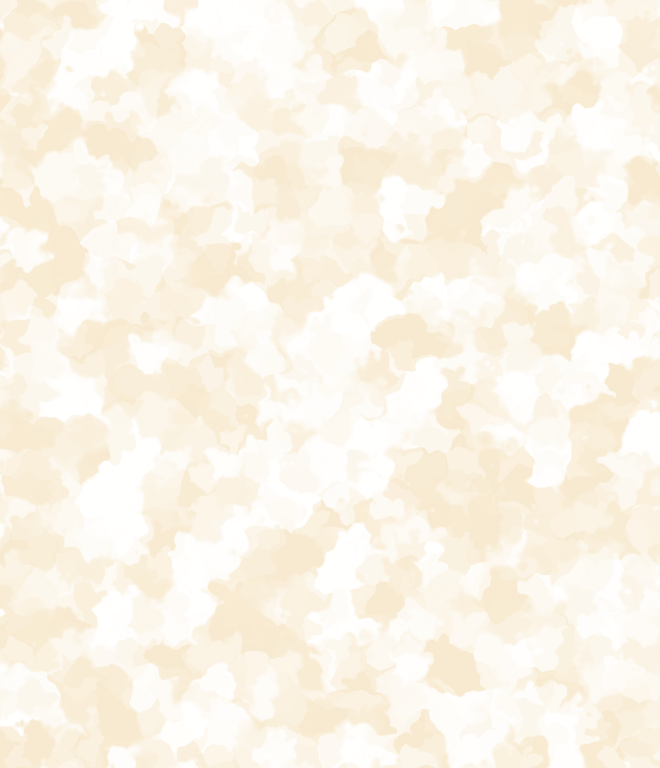
Write a Shadertoy shader that draws this texture.

```glsl
// Draws a pale cream and white mottle of overlapping, ragged watercolour patches.

const vec3 CREAM = vec3(0.972, 0.918, 0.815);
const vec3 WHITE = vec3(1.0, 0.999, 0.996);

const float COARSE_CELLS = 15.0;   // patches across the canvas width
const float FINE_CELLS   = 25.0;
const float COARSE_SHARE = 0.6;    // weight of the large patches in the tone
const float RAGGED_CELLS = 27.0;   // size of the notches on patch edges
const float RAGGED_DEPTH = 0.034;
const float NICK_CELLS   = 58.0;   // smaller nicks on top of the notches
const float NICK_DEPTH   = 0.010;
const float SOFT_EDGE    = 15.0;   // falloff of the blurriest borders
const float CRISP_EDGE   = 55.0;   // falloff of the sharpest borders
const float RIM_DEPTH    = 0.20;   // cream line pooled along the borders
const vec2  TONE_RANGE   = vec2(0.11, 0.82);

vec3 hash3(vec2 cell) {
    vec3 q = vec3(dot(cell, vec2(127.1, 311.7)),
                  dot(cell, vec2(269.5, 183.3)),
                  dot(cell, vec2(419.2, 371.9)));
    return fract(sin(q) * 43758.5);
}

// Distance to the nearest scattered point, in cells.
float cellDistance(vec2 p) {
    vec2 cell = floor(p);
    float nearest = 8.0;
    for (int y = -1; y <= 1; y++)
    for (int x = -1; x <= 1; x++) {
        vec2 id = cell + vec2(x, y);
        nearest = min(nearest, length(id + hash3(id).xy - p));
    }
    return nearest;
}

// Offset with creases, which gives pointed, leaf-like outlines.
vec2 creasedOffset(vec2 p) {
    return vec2(cellDistance(p + 31.4), cellDistance(p + 77.7)) - 0.45;
}

// Cells of random tone blended at their borders: x = tone, y = border strength.
vec2 patches(vec2 p, float falloff) {
    vec2 cell = floor(p);
    float total = 0.0, squares = 0.0, tone = 0.0;
    for (int y = -1; y <= 1; y++)
    for (int x = -1; x <= 1; x++) {
        vec2 id = cell + vec2(x, y);
        vec3 rnd = hash3(id);
        float weight = exp(-falloff * length(id + rnd.xy - p));
        total += weight;
        squares += weight * weight;
        tone += weight * rnd.z;
    }
    return vec2(tone / total, 1.0 - squares / (total * total));
}

// Slow layered sines, 0 to 1, deciding where borders are crisp.
float crispness(vec2 p) {
    float wave = sin(p.x * 41.0 + 2.0 * sin(p.y * 33.0))
               + sin(p.y * 47.0 - 2.0 * sin(p.x * 29.0 + 1.3));
    return smoothstep(-1.4, 1.0, wave);
}

void mainImage(out vec4 fragColor, in vec2 fragCoord) {
    vec2 p = fragCoord / iResolution.x;

    // Ragged outlines
    vec2 warped = p + RAGGED_DEPTH * creasedOffset(p * RAGGED_CELLS)
                    + NICK_DEPTH * creasedOffset(p * NICK_CELLS + 13.0);

    // Two sizes of patch laid over each other
    float crisp = crispness(p);
    float falloff = mix(SOFT_EDGE, CRISP_EDGE, crisp);
    vec2 coarse = patches(warped * COARSE_CELLS + 5.0, falloff);
    vec2 fine = patches(warped * FINE_CELLS + 53.0, falloff * 0.75);
    float tone = mix(fine.x, coarse.x, COARSE_SHARE);

    // Contrast, then pigment pooled along the borders
    tone = smoothstep(TONE_RANGE.x, TONE_RANGE.y, tone);
    float rim = max(coarse.y, 0.6 * fine.y) * mix(0.3, 1.0, crisp);
    tone = clamp(tone - RIM_DEPTH * rim, 0.0, 1.0);

    fragColor = vec4(mix(CREAM, WHITE, tone), 1.0);
}
```
